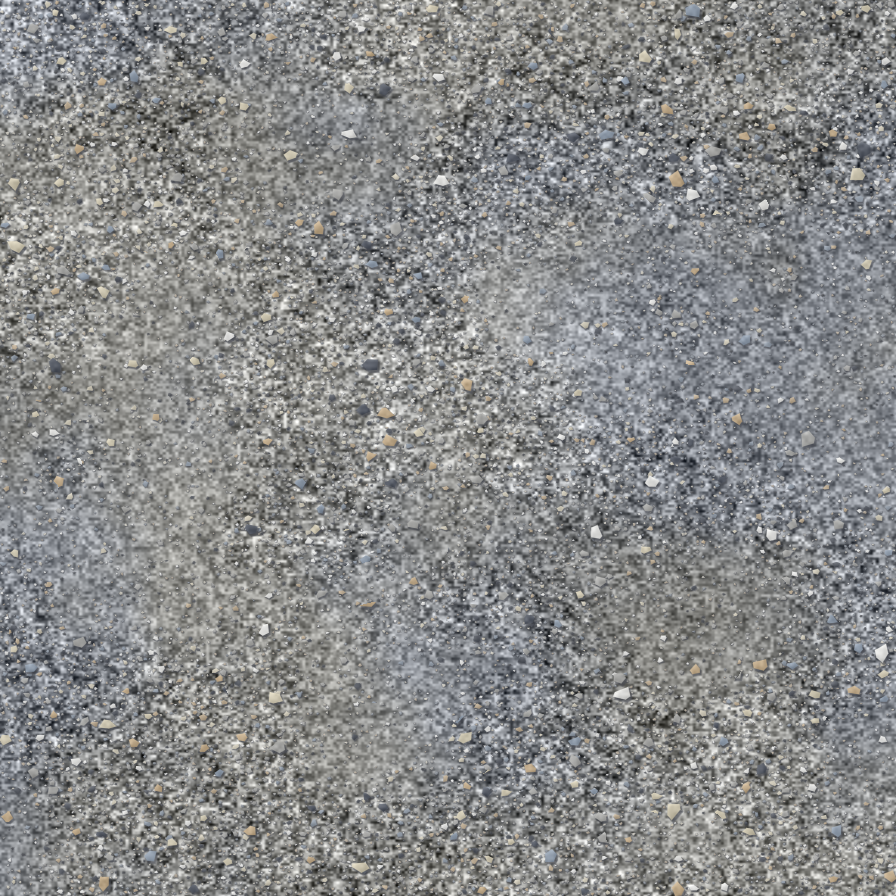
This texture is drawn by a three.js fragment shader. Its source:

```glsl
// Compacted grey gravel: dusty ground with fine grit and scattered angular stones.
varying vec2 vUv;

const float TAU = 6.28318;
const float EDGE = 0.0009; // half width of a soft outline, in canvas units
const vec2 LIGHT_DIR = vec2(-0.5, 0.866);
const vec3 SHADOW = vec3(0.27, 0.28, 0.31);
const vec3 SLATE = vec3(0.34, 0.36, 0.40);
const vec3 BLUE_GREY = vec3(0.56, 0.61, 0.67);
const vec3 GREY = vec3(0.66, 0.66, 0.65);
const vec3 TAN = vec3(0.76, 0.67, 0.54);
const vec3 CREAM = vec3(0.82, 0.79, 0.70);
const vec3 WHITE = vec3(0.90, 0.90, 0.89);

vec2 hash2(vec2 p) {
  vec3 q = fract(p.xyx * vec3(0.1031, 0.1030, 0.0973));
  q += dot(q, q.yzx + 33.33);
  return fract((q.xx + q.yz) * q.zy);
}

float valueNoise(vec2 p) {
  vec2 cell = floor(p);
  vec2 f = fract(p);
  f = f * f * (3.0 - 2.0 * f);
  float low = mix(hash2(cell).x, hash2(cell + vec2(1.0, 0.0)).x, f.x);
  float high = mix(hash2(cell + vec2(0.0, 1.0)).x, hash2(cell + 1.0).x, f.x);
  return mix(low, high, f.y);
}

float fbm(vec2 p) {
  float sum = 0.0;
  float weight = 0.5;
  for (int i = 0; i < 4; i++) {
    sum += weight * valueNoise(p);
    p = p * 2.03 + 17.3;
    weight *= 0.5;
  }
  return sum / 0.9375;
}

vec3 stoneColor(float pick, float chroma) {
  vec3 color = SLATE;
  color = mix(color, BLUE_GREY, step(0.14, pick));
  color = mix(color, GREY, step(0.28, pick));
  color = mix(color, TAN, step(0.50, pick));
  color = mix(color, CREAM, step(0.68, pick));
  color = mix(color, WHITE, step(0.88, pick));
  return mix(vec3(dot(color, vec3(0.3, 0.59, 0.11))), color, chroma);
}

// Distance to an irregular five-sided chip.
float chipDistance(vec2 p, float radius, vec2 id) {
  float spin = TAU * hash2(id + 5.0).x;
  float dist = -radius;
  for (int i = 0; i < 5; i++) {
    vec2 rnd = hash2(id + 11.0 * float(i + 1));
    float angle = spin + TAU * (float(i) + 0.6 * rnd.x) / 5.0;
    float reach = radius * (0.65 + 0.55 * rnd.y);
    dist = max(dist, dot(p, vec2(cos(angle), sin(angle))) - reach);
  }
  return dist;
}

// Lays one size of stones, each with a cast shadow, over the ground.
vec3 scatterStones(vec3 ground, vec2 uv, float cells, float share, float chroma) {
  vec2 p = uv * cells;
  float soft = EDGE * cells;
  for (int y = -1; y <= 1; y++) {
    for (int x = -1; x <= 1; x++) {
      vec2 cell = floor(p) + vec2(float(x), float(y));
      vec2 id = cell + cells;
      vec2 traits = hash2(id + 71.0);
      if (traits.x > share) continue;
      vec2 look = hash2(id + 133.0);
      vec2 q = p - cell - 0.2 - 0.6 * hash2(id);
      q.y *= 1.0 + 0.35 * look.y;
      float radius = mix(0.15, 0.29, traits.y * traits.y);
      float shade = chipDistance(q + LIGHT_DIR * radius * 0.5, radius, id);
      float body = chipDistance(q, radius, id);
      ground = mix(ground, SHADOW, 0.65 * (1.0 - smoothstep(-soft, 2.0 * soft, shade)));
      float relief = 0.07 * dot(q, LIGHT_DIR) / radius;
      float mottle = 0.12 * (valueNoise(uv * 240.0) - 0.5);
      vec3 face = stoneColor(look.x, chroma) + relief + mottle;
      ground = mix(ground, face, 0.92 * (1.0 - smoothstep(-soft, soft, body)));
    }
  }
  return ground;
}

// Speckled dust, rougher where the surface is loose.
vec3 dustyGround(vec2 uv, float loose) {
  vec2 p = uv * vec2(0.85, 1.0);
  float speckle = 0.46 * (valueNoise(p * 340.0) - 0.5);
  speckle += 0.32 * (valueNoise(p * 185.0 + 40.0) - 0.5);
  speckle += 0.16 * (valueNoise(p * 75.0 + 90.0) - 0.5);
  float patches = 0.22 * (fbm(uv * vec2(5.0, 7.0) + 3.0) - 0.5);
  float tone = 0.56 - 0.02 * loose + patches + speckle * mix(0.68, 1.2, loose);
  float warmth = smoothstep(0.3, 0.7, fbm(uv * 4.0 + 60.0));
  return tone + mix(vec3(-0.018, 0.0, 0.030), vec3(0.006, 0.004, -0.014), warmth);
}

void main() {
  float loose = smoothstep(0.34, 0.62, fbm(vUv * vec2(5.0, 6.0) + 25.0));
  vec3 color = dustyGround(vUv, loose);
  color = scatterStones(color, vUv, 165.0, mix(0.22, 0.62, loose), 0.45);
  color = scatterStones(color, vUv, 82.0, mix(0.10, 0.42, loose), 0.75);
  color = scatterStones(color, vUv, 38.0, mix(0.06, 0.30, loose), 1.0);
  gl_FragColor = vec4(clamp(color, 0.0, 1.0), 1.0);
}
```
